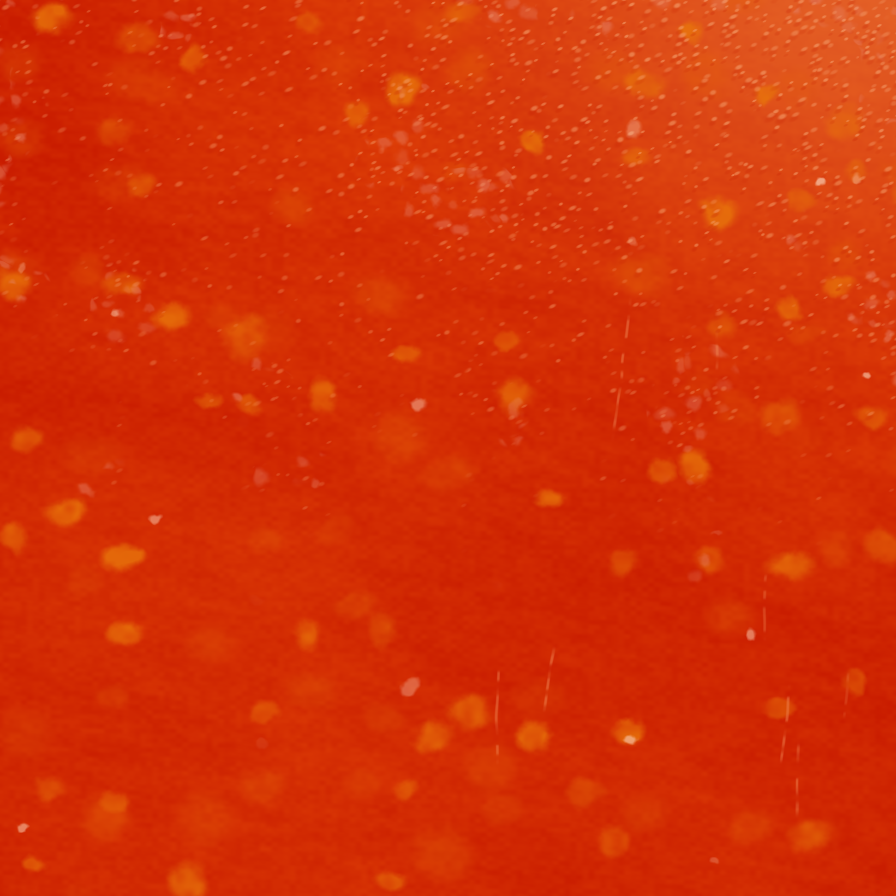
Give the GLSL for this texture, as a WebGL 2 fragment shader.

```glsl
#version 300 es
precision highp float;
// Glossy red-orange skin with soft yellow flecks, fine glints and thin scratches.
// A noisy gradient carries layers of jittered grains, one per grid cell;
// the glints gather toward the lit upper right corner.
uniform vec2 u_resolution;
out vec4 fragColor;

float hash(vec2 p) {
    return fract(sin(dot(p, vec2(127.1, 311.7))) * 43758.5453);
}

float noise(vec2 p) {
    vec2 cell = floor(p), f = fract(p);
    f = f * f * (3.0 - 2.0 * f);
    return mix(mix(hash(cell), hash(cell + vec2(1, 0)), f.x),
               mix(hash(cell + vec2(0, 1)), hash(cell + vec2(1, 1)), f.x), f.y);
}

float fbm(vec2 p) {
    float sum = 0.0, weight = 0.5;
    for (int i = 0; i < 4; i++) {
        sum += weight * noise(p);
        p = p * 2.03 + 17.3;
        weight *= 0.5;
    }
    return sum / 0.9375;
}

// Soft ellipses in a jittered grid; radius is in cells, density is the share kept.
float grains(vec2 p, float density, float radius, float softness, float seed) {
    vec2 home = floor(p);
    float cover = 0.0;
    for (int y = -1; y <= 1; y++) {
        for (int x = -1; x <= 1; x++) {
            vec2 cell = home + vec2(x, y);
            vec2 key = cell + seed;
            vec2 center = cell + 0.1 + 0.8 * vec2(hash(key + 3.1), hash(key + 7.7));
            vec2 d = p - center;
            d *= vec2(0.8 + 0.3 * hash(key + 9.2), 0.9 + 0.5 * hash(key + 5.4));
            float size = radius * (0.6 + 0.6 * hash(key + 1.9));
            float chance = hash(key);
            float kept = smoothstep(chance, chance + 0.08, density);
            float shape = 1.0 - smoothstep(size * (1.0 - softness), size * (1.0 + softness), length(d));
            cover = max(cover, shape * kept * (0.45 + 0.55 * hash(key + 4.3)));
        }
    }
    return cover;
}

// Thin, nearly vertical scratches, broken along their length.
float scratches(vec2 p) {
    float cover = 0.0;
    for (int i = 0; i < 8; i++) {
        vec2 key = vec2(float(i), 2.6);
        vec2 center = vec2(0.5 + 0.48 * hash(key), 0.05 + 0.6 * hash(key + 5.0));
        float halfLength = 0.025 + 0.06 * hash(key + 8.0);
        vec2 d = p - center;
        d.x -= d.y * (0.16 * hash(key + 2.0) - 0.03) + 0.003 * (noise(p * 40.0) - 0.5);
        float line = 1.0 - smoothstep(0.0004, 0.0026, abs(d.x));
        line *= 1.0 - smoothstep(0.7 * halfLength, halfLength, abs(d.y));
        line *= smoothstep(0.2, 0.7, noise(vec2(float(i) * 9.0, p.y * 110.0)));
        cover = max(cover, line * (0.35 + 0.5 * hash(key + 6.0)));
    }
    return cover;
}

void main() {
    vec2 uv = gl_FragCoord.xy / u_resolution;
    vec2 p = gl_FragCoord.xy / u_resolution.y;

    // Broad light: dark left rim and lower right, bright upper right
    float corner = 1.0 - smoothstep(0.0, 0.75, length((uv - vec2(1.0, 1.06)) * vec2(0.8, 1.1)));
    float tone = 0.36 + 0.22 * smoothstep(0.25, 0.95, uv.y) * smoothstep(0.0, 0.4, uv.x);
    tone -= 0.24 * (1.0 - smoothstep(0.0, 0.25, uv.x)) * smoothstep(0.3, 0.9, uv.y);
    tone -= 0.16 * smoothstep(0.4, 1.0, uv.x) * (1.0 - smoothstep(0.0, 0.6, uv.y));

    // Cloudy patches, slanting fibers and fine mottling
    vec2 slant = vec2(p.x + 0.25 * p.y, p.y + 0.15 * p.x);
    tone += 0.5 * (fbm(slant * vec2(5.0, 9.0)) - 0.5);
    tone += 0.32 * (fbm(slant * vec2(22.0, 75.0) + 4.0) - 0.5);
    tone += 0.24 * (noise(p * vec2(150.0, 190.0)) - 0.5);
    vec3 color = mix(vec3(0.79, 0.11, 0.0), vec3(0.88, 0.26, 0.025), clamp(tone, 0.0, 1.0));
    color = mix(color, vec3(0.91, 0.44, 0.2), 0.75 * corner * corner);

    // Yellow flecks with ragged edges, over fainter sunken ones
    vec2 ragged = p + 0.016 * (vec2(fbm(p * 45.0), fbm(p * 45.0 + 31.0)) - 0.5);
    float mottle = 0.6 + 0.6 * noise(p * 90.0);
    float flecks = grains(ragged * 12.0, 0.5, 0.21, 0.4, 13.0);
    float faint = grains(ragged * 10.0 + 0.4, 0.45, 0.24, 0.5, 41.0);
    color = mix(color, vec3(0.89, 0.37, 0.03), 0.42 * faint * mottle);
    color = mix(color, vec3(0.91, 0.46, 0.04), min(0.85 * flecks * mottle, 0.8));

    // Fine tilted glints, dense near the light and in loose patches
    float lit = smoothstep(0.3, 1.05, uv.y) * (0.35 + 0.65 * smoothstep(0.0, 0.9, uv.x));
    float patches = smoothstep(0.58, 0.8, fbm(p * 9.0 + 6.0)) * smoothstep(0.25, 0.7, uv.y);
    vec2 tilted = mat2(0.9, -0.44, 0.44, 0.9) * p;
    float glints = grains(tilted * vec2(75.0, 120.0), 0.55 * lit + 0.3 * patches, 0.24, 0.6, 71.0);
    color = mix(color, vec3(0.95, 0.6, 0.4), glints * (0.35 + 0.4 * lit));
    float dimples = grains(tilted * vec2(75.0, 120.0) + vec2(0.3, 0.4), 0.5 * lit, 0.3, 0.6, 71.0);
    color = mix(color, vec3(0.78, 0.13, 0.01), 0.3 * dimples * (1.0 - glints));

    // Pale scuffs, scattered specks and scratches
    float scuffs = grains(ragged * 55.0, 0.6 * patches, 0.4, 0.5, 23.0);
    color = mix(color, vec3(0.9, 0.52, 0.42), 0.5 * scuffs);
    float specks = grains(ragged * 16.0, 0.07, 0.1, 0.4, 97.0);
    color = mix(color, vec3(0.96, 0.74, 0.62), 0.9 * specks);
    color = mix(color, vec3(0.93, 0.5, 0.3), 0.7 * scratches(p));

    fragColor = vec4(color, 1.0);
}
```
